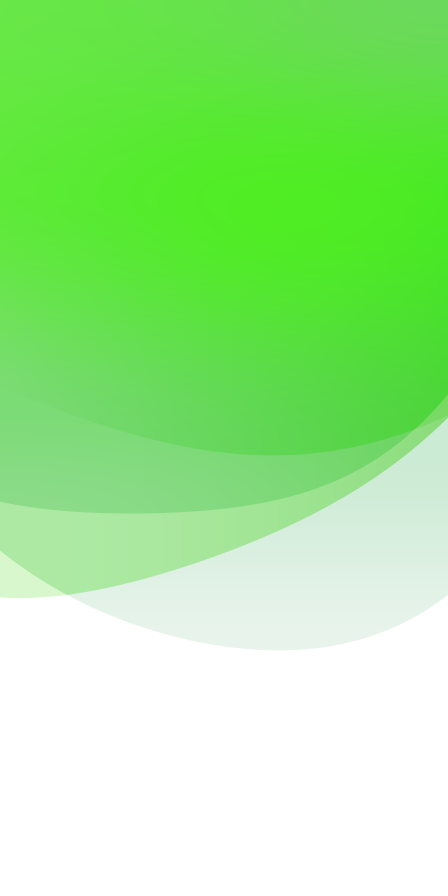
Write a Shadertoy shader that draws this background.

```glsl
// Green gradient backdrop whose lower rim is built from overlapping curved sheets.
// Each rim is a quartic through five evenly spaced heights; the translucent
// overlaps are coloured as separate gradients and joined by smooth edge masks.

#define VIVID vec3(0.31, 0.94, 0.12)
#define HAZE vec3(0.43, 0.84, 0.38)
#define MINT_TOP vec3(0.80, 0.92, 0.83)
#define MINT_LOW vec3(0.91, 0.955, 0.925)
#define LIME_PALE vec3(0.85, 0.97, 0.80)
#define GLOW_CENTER vec2(0.64, 0.775)
#define GLOW_SPREAD vec2(0.38, 0.13)

// Newton form of the quartic through heights at x = 0, 1/4, 1/2, 3/4, 1
float rim(float x, float start, vec4 h) {
    vec4 d1 = h - vec4(start, h.xyz);
    vec3 d2 = d1.yzw - d1.xyz;
    vec2 d3 = d2.yz - d2.xy;
    float d4 = d3.y - d3.x;
    float t = 4.0 * x;
    return start + t * (d1.x + (t - 1.0) / 2.0 * (d2.x
         + (t - 2.0) / 3.0 * (d3.x + (t - 3.0) / 4.0 * d4)));
}

// Coverage of the area above a rim, one pixel soft
float above(float y, float height) {
    return clamp((y - height) * iResolution.y + 0.5, 0.0, 1.0);
}

// Vertical gradient through three colours
vec3 ramp(float y, vec3 low, vec3 middle, vec3 high) {
    vec3 c = mix(low, middle, smoothstep(0.50, 0.80, y));
    return mix(c, high, smoothstep(0.76, 1.0, y));
}

// Saturated upper field with a central glow and a hazy corner
vec3 mainField(vec2 p) {
    vec3 left = ramp(p.y, vec3(0.50, 0.85, 0.49), vec3(0.37, 0.92, 0.22), vec3(0.41, 0.91, 0.28));
    vec3 right = ramp(p.y, vec3(0.30, 0.83, 0.23), vec3(0.27, 0.91, 0.14), vec3(0.37, 0.90, 0.24));
    vec3 c = mix(left, right, p.x);
    vec2 g = (p - GLOW_CENTER) / GLOW_SPREAD;
    c = mix(c, VIVID, 0.7 * exp(-dot(g, g)));
    vec2 corner = (p - vec2(1.0)) / vec2(0.55, 0.12);
    return mix(c, HAZE, 0.85 * exp(-dot(corner, corner)));
}

void mainImage(out vec4 fragColor, in vec2 fragCoord) {
    vec2 p = fragCoord / iResolution.xy;
    float side = p.x * p.x;

    // Sheet masks, from the innermost rim to the outermost
    float core = above(p.y, rim(p.x, 0.5664, vec4(0.5221, 0.4948, 0.4974, 0.5365)));
    float body = above(p.y, rim(p.x, 0.4401, vec4(0.4271, 0.4323, 0.4635, 0.5599)));
    float lime = above(p.y, rim(p.x, 0.3333, vec4(0.3451, 0.3828, 0.4401, 0.5339)));
    float mint = above(p.y, rim(p.x, 0.3854, vec4(0.3125, 0.2786, 0.2799, 0.3359)));

    // Gradients of the sheets and their overlaps
    vec3 mintColor = mix(MINT_LOW, MINT_TOP, smoothstep(0.27, 0.50, p.y));
    vec3 limeColor = mix(vec3(0.68, 0.915, 0.64), vec3(0.54, 0.86, 0.48), side);
    limeColor = mix(limeColor, vec3(0.47, 0.85, 0.39), core);
    vec3 bandColor = mix(vec3(0.55, 0.86, 0.54), vec3(0.48, 0.86, 0.455),
                         smoothstep(0.42, 0.57, p.y));
    bandColor = mix(bandColor, vec3(0.41, 0.83, 0.37), side);

    // Composite from the white ground upward
    vec3 color = mix(vec3(1.0), mintColor, mint);
    color = mix(color, mix(LIME_PALE, limeColor, mint), lime);
    color = mix(color, mix(bandColor, mainField(p), core), body);
    fragColor = vec4(color, 1.0);
}
```
